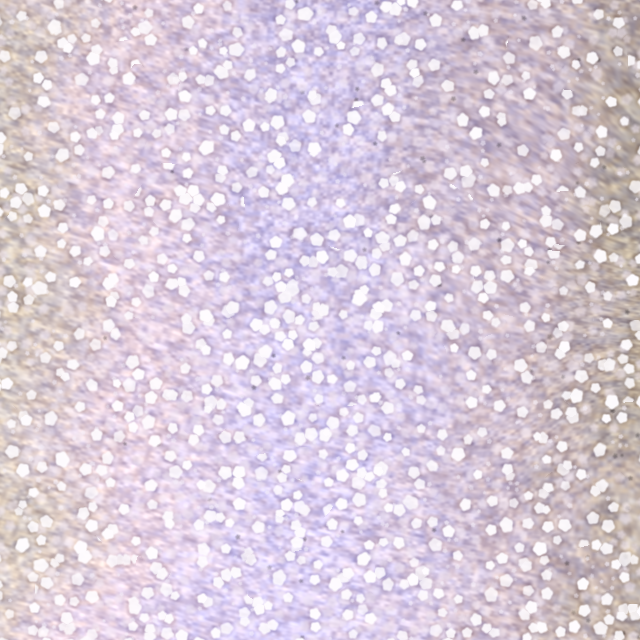
A Shadertoy shader for this texture:

```glsl
float hash(vec2 p, float seed) {
    vec3 q = fract(vec3(p.xyx) * vec3(0.1031, 0.1030, 0.0973) + seed * 0.137);
    q += dot(q, q.yzx + 33.33);
    return fract((q.x + q.y) * q.z);
}

float noise(vec2 p, float seed) {
    vec2 cell = floor(p), f = fract(p);
    f = f * f * (3.0 - 2.0 * f);
    float low = mix(hash(cell, seed), hash(cell + vec2(1, 0), seed), f.x);
    float high = mix(hash(cell + vec2(0, 1), seed), hash(cell + vec2(1, 1), seed), f.x);
    return mix(low, high, f.y);
}

mat2 rotation(float angle) {
    float c = cos(angle), s = sin(angle);
    return mat2(c, s, -s, c);
}

// Pearly bands from warm grey through pink and lavender to taupe
vec3 sheen(float x) {
    vec3 color = mix(vec3(0.82, 0.77, 0.74), vec3(0.89, 0.81, 0.88), smoothstep(-0.02, 0.20, x));
    color = mix(color, vec3(0.84, 0.79, 0.925), smoothstep(0.18, 0.44, x));
    color = mix(color, vec3(0.80, 0.73, 0.79), smoothstep(0.52, 0.80, x));
    return mix(color, vec3(0.71, 0.66, 0.62), smoothstep(0.80, 1.02, x));
}

// Scattered rounded flakes: x is the brightest cover, y the shadow around them
vec2 flakes(vec2 p, float cells, float radius, float share, float blur, float seed) {
    vec2 home = floor(p * cells);
    vec2 result = vec2(0.0);
    for (int j = -1; j <= 1; j++) {
        for (int i = -1; i <= 1; i++) {
            vec2 cell = home + vec2(i, j);
            if (hash(cell, seed) > share) continue;
            vec2 jitter = vec2(hash(cell, seed + 1.0), hash(cell, seed + 2.0));
            vec2 d = p - (cell + 0.1 + 0.8 * jitter) / cells;
            d = rotation(6.283 * hash(cell, seed + 3.0)) * d;
            d.x *= mix(0.82, 1.12, hash(cell, seed + 4.0));
            float size = radius * mix(0.72, 1.15, hash(cell, seed + 5.0));
            float wobble = 1.0 + 0.07 * cos(5.0 * atan(d.y, d.x + 1e-6));
            float edge = length(d) - size * wobble;
            float glow = mix(0.62, 1.0, sqrt(hash(cell, seed + 6.0)));
            result.x = max(result.x, glow * (1.0 - smoothstep(-blur, blur, edge)));
            result.y = max(result.y, 1.0 - smoothstep(0.0, 0.005, abs(edge - 0.002)));
        }
    }
    return result;
}

void mainImage(out vec4 fragColor, in vec2 fragCoord) {
    vec2 uv = fragCoord / iResolution.xy;

    // Broad colour bands with mottled borders
    float warp = noise(uv * 6.0, 1.0) + 0.6 * noise(uv * 19.0, 2.0) - 0.8;
    vec3 color = sheen(uv.x + 0.10 * warp - 0.04 * (uv.y - 0.5));
    color *= mix(1.035, 0.97, uv.y);

    // Fine slanted grain
    vec2 slant = rotation(0.25 + 0.2 * (noise(uv * 3.0, 3.0) - 0.5)) * uv;
    float coarse = noise(slant * vec2(62, 115), 4.0) - 0.5;
    float fine = noise(slant * vec2(130, 220), 5.0) - 0.5;
    float grain = 0.55 * coarse + 0.45 * fine;
    color += grain * vec3(0.34, 0.35, 0.28);

    // Small iridescent shifts between blue, rose and cream
    float tint = noise(uv * vec2(85, 120), 6.0) - 0.5;
    color += tint * vec3(0.05, 0.01, -0.07);

    // Flakes gather toward the lower middle
    float cluster = noise(uv * 9.0, 7.0) - 0.5;
    float middle = exp(-6.0 * pow(uv.x - 0.42, 2.0));
    float density = mix(0.20, 0.34, middle) + 0.10 * (0.6 - uv.y) + 0.20 * cluster;

    vec2 pale = flakes(uv + 0.013, 46.0, 0.0075, density + 0.08, 0.0035, 11.0);
    vec2 bright = flakes(uv, 36.0, 0.0090, density + 0.08, 0.0021, 21.0);
    vec2 second = flakes(uv + 0.31, 34.0, 0.0086, density * 0.75, 0.0021, 31.0);
    vec2 glint = flakes(uv, 75.0, 0.0032, 0.10, 0.0018, 41.0);
    vec2 speck = flakes(uv, 60.0, 0.0030, 0.025 * uv.x, 0.0025, 51.0);

    // Dark specks and contact shadows lie under the reflections
    color *= 1.0 - 0.30 * speck.x;
    color -= max(bright.y, second.y) * vec3(0.045, 0.050, 0.055);
    color = mix(color, vec3(0.96, 0.92, 0.96), 0.55 * pale.x);
    color = mix(color, vec3(0.97, 0.95, 0.99), 0.60 * glint.x);
    color = mix(color, vec3(1.0, 0.99, 1.0), max(bright.x, second.x));

    fragColor = vec4(clamp(color, 0.0, 1.0), 1.0);
}
```
